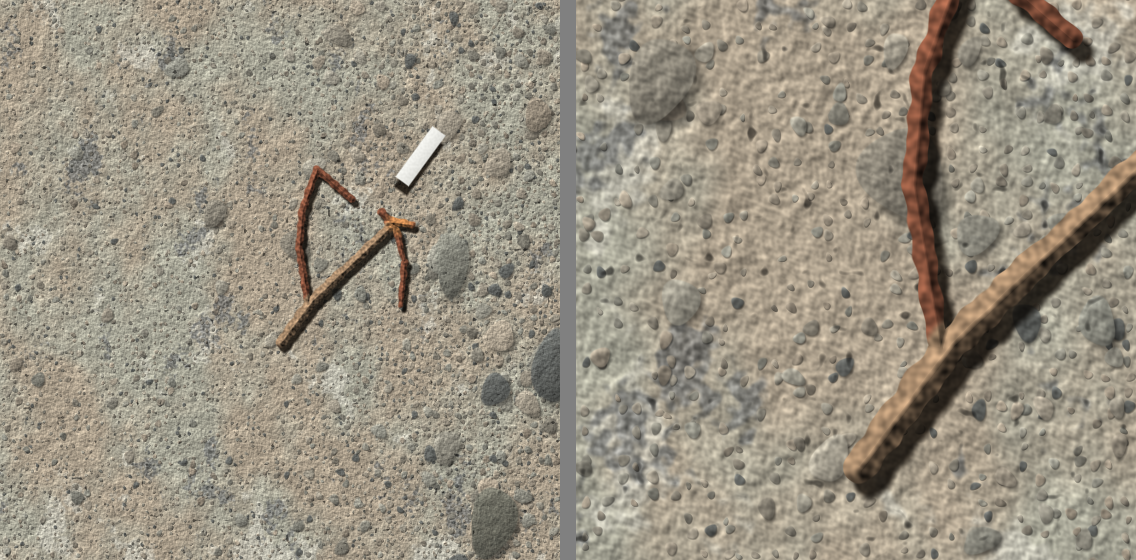
Left, the full canvas; right, a detail of the centre.
This texture is drawn by a WebGL 2 fragment shader. Its source:

```glsl
#version 300 es
precision highp float;
// Weathered concrete: gritty lit relief, grey stains and pale scuffs, with
// pebbles scattered in cell layers that grow denser to the right.
// A forked dry twig and a short white stick lie on top and cast shadows.
uniform vec2 u_resolution;
out vec4 fragColor;

const vec2 LIGHT = vec2(-0.6, 0.8);

vec2 hash2(vec2 p) {
  vec3 q = fract(p.xyx * vec3(0.1031, 0.1030, 0.0973));
  q += dot(q, q.yzx + 33.33);
  return fract((q.xx + q.yz) * q.zy);
}

float cornerSlope(vec2 cell, vec2 f, vec2 corner) {
  float angle = 6.2832 * hash2(cell + corner).x;
  return dot(vec2(cos(angle), sin(angle)), f - corner);
}

float gradientNoise(vec2 p) {
  vec2 i = floor(p), f = fract(p);
  vec2 u = f * f * f * (f * (f * 6.0 - 15.0) + 10.0);
  float low = mix(cornerSlope(i, f, vec2(0)), cornerSlope(i, f, vec2(1, 0)), u.x);
  float high = mix(cornerSlope(i, f, vec2(0, 1)), cornerSlope(i, f, vec2(1)), u.x);
  return mix(low, high, u.y);
}

float fbm(vec2 p, float gain) {
  float sum = 0.0, amplitude = 1.0;
  for (int i = 0; i < 4; i++) {
    sum += amplitude * gradientNoise(p);
    p = mat2(1.6, 1.2, -1.2, 1.6) * p + 17.3;
    amplitude *= gain;
  }
  return sum;
}

mat2 rotation(float a) { return mat2(cos(a), sin(a), -sin(a), cos(a)); }

// Blends one domed, slightly lumpy stone and its contact shadow over color.
void stone(inout vec3 color, vec2 p, vec2 center, vec2 radii, float angle, vec3 tint, float px) {
  vec2 o = p - center;
  float size = min(radii.x, radii.y);
  if (length(o) > 1.8 * max(radii.x, radii.y)) return;
  mat2 turn = rotation(angle);
  vec2 q = turn * o / radii;
  float lump = 1.0 + 0.09 * sin(3.0 * atan(q.y, q.x) + 90.0 * center.x);
  float r = length(q) * lump;
  float shadowR = length(turn * (o + LIGHT * size * 0.3) / radii) * lump;
  color *= 1.0 - 0.42 * (1.0 - smoothstep(0.75, 1.2, shadowR));
  float shade = 1.0 + 0.2 * r * dot(o, LIGHT) / size;
  color = mix(color, tint * shade, 0.9 * (1.0 - smoothstep(-px, px, (r - 1.0) * size)));
}

void pebbleLayer(inout vec3 color, vec2 p, float cells, float left, float right, float px) {
  vec2 home = floor(p * cells);
  for (int k = 0; k < 9; k++) {
    vec2 cell = home + vec2(k % 3 - 1, k / 3 - 1);
    vec2 a = hash2(cell + cells), b = hash2(cell + cells * 3.0 + 7.0);
    vec2 c = hash2(cell + cells * 5.0 + 19.0);
    vec2 center = (cell + 0.2 + 0.6 * a) / cells;
    if (b.x > mix(left, right, smoothstep(0.48, 0.85, center.x + 0.1 * (c.y - 0.5)))) continue;
    vec3 tint = mix(vec3(0.64, 0.59, 0.52), vec3(0.55, 0.55, 0.51), c.x) * mix(0.8, 1.12, c.y);
    tint = mix(tint, vec3(0.37, 0.38, 0.37), step(0.92, b.y));
    vec2 radii = mix(0.2, 0.37, fract(b.y * 7.0)) * vec2(mix(0.6, 0.9, a.y), 1.0) / cells;
    stone(color, p, center, radii, (a.x - 0.5) * 2.4, tint, px);
  }
}

float taper(vec2 p, vec2 a, vec2 b, float ra, float rb) {
  vec2 d = b - a;
  float t = clamp(dot(p - a, d) / dot(d, d), 0.0, 1.0);
  return length(p - a - d * t) - mix(ra, rb, t);
}

float stem(vec2 p) {
  return min(taper(p, vec2(0.502, 0.389), vec2(0.557, 0.463), 0.010, 0.010),
             taper(p, vec2(0.557, 0.463), vec2(0.695, 0.593), 0.010, 0.008));
}

float shoots(vec2 p) {
  vec2 path[9] = vec2[9](vec2(0.550, 0.460), vec2(0.534, 0.557), vec2(0.540, 0.625),
    vec2(0.566, 0.698), vec2(0.628, 0.644), vec2(0.681, 0.622), vec2(0.708, 0.590),
    vec2(0.722, 0.531), vec2(0.716, 0.455));
  float d = taper(p, vec2(0.695, 0.604), vec2(0.736, 0.599), 0.009, 0.006);
  for (int i = 0; i < 8; i++)
    if (i != 4) d = min(d, taper(p, path[i], path[i + 1], 0.0065, i > 5 ? 0.004 : 0.0065));
  return d;
}

float twig(vec2 p) { return min(stem(p), shoots(p)) + 0.003 * gradientNoise(p * 75.0); }

float stick(vec2 p) {
  vec2 q = abs(rotation(-0.94) * (p - vec2(0.751, 0.721))) - vec2(0.056, 0.0145);
  return length(max(q, 0.0)) + min(max(q.x, q.y), 0.0);
}

void main() {
  vec2 p = gl_FragCoord.xy / u_resolution;
  float px = 1.0 / min(u_resolution.x, u_resolution.y);
  float grain = gradientNoise(p * 210.0), speckle = gradientNoise(p * 120.0 + 40.0);

  // Ground tone with pale scuffs and ragged grey stains
  float tone = fbm(p * vec2(5.0, 4.0) + 3.0, 0.6);
  vec3 color = mix(vec3(0.665, 0.615, 0.54), vec3(0.65, 0.645, 0.585), smoothstep(-0.4, 0.4, tone));
  color *= 1.0 + 0.1 * fbm(p * 18.0, 0.7);
  float scuff = fbm(p * vec2(7.0, 5.0) + 31.0, 0.75) + 0.5 * (1.0 - smoothstep(0.0, 0.07, p.y));
  color = mix(color, vec3(0.78, 0.77, 0.72), 0.65 * smoothstep(0.45, 0.75, scuff + 0.3 * speckle));
  vec2 patchOffset = (p - vec2(0.43, 0.44)) / vec2(0.045, 0.06);
  float stain = fbm(p * vec2(7.0, 5.0) + 12.0, 0.7) + 0.8 * exp(-dot(patchOffset, patchOffset));
  stain = smoothstep(0.45, 0.68, stain + 0.4 * speckle);
  color = mix(color, vec3(0.43, 0.435, 0.43) + 0.2 * grain, 0.72 * stain);

  // Pebbles, fine to coarse, then the largest stones
  for (int i = 0; i < 4; i++) {
    float level = float(i);
    pebbleLayer(color, p, 96.0 / exp2(level), 0.42 * pow(0.35, level), 0.72 - 0.13 * level, px);
  }
  stone(color, p, vec2(0.807, 0.530), vec2(0.029, 0.058), 0.0, vec3(0.50, 0.50, 0.46), px);
  stone(color, p, vec2(0.985, 0.345), vec2(0.033, 0.065), 0.1, vec3(0.36, 0.37, 0.36), px);
  stone(color, p, vec2(0.880, 0.068), vec2(0.040, 0.063), 0.2, vec3(0.40, 0.40, 0.36), px);

  // Lit grit and small dark pits
  float relief = fbm(p * 48.0, 0.72) - fbm((p + LIGHT * 0.003) * 48.0, 0.72);
  color *= 1.0 + 0.38 * relief + 0.16 * grain;
  color *= 1.0 - 0.5 * smoothstep(0.42, 0.65, speckle + 0.35 * gradientNoise(p * 30.0));

  // Cast shadows, twig and stick
  float shade = min(twig(p + LIGHT * 0.011), stick(p + vec2(0.003, 0.017)));
  color *= mix(vec3(0.24, 0.22, 0.20), vec3(1.0), smoothstep(-0.003, 0.003, shade));
  float d = twig(p);
  float facing = clamp((twig(p + LIGHT * 0.003) - d) / 0.003, -1.0, 1.0);
  vec3 bark = mix(vec3(0.50, 0.41, 0.32), vec3(0.44, 0.27, 0.20), smoothstep(0.0, 0.006, stem(p)));
  bark = mix(bark, vec3(0.66, 0.45, 0.27), 1.0 - smoothstep(0.01, 0.035, length(p - vec2(0.715, 0.603))));
  bark *= 0.95 + 0.45 * facing + 0.5 * grain + 0.35 * speckle;
  color = mix(color, bark, 1.0 - smoothstep(-px, px, d));
  vec3 white = vec3(0.92, 0.92, 0.90) + 0.05 * dot(p - vec2(0.751, 0.721), vec2(-0.8, 0.6)) / 0.0145;
  color = mix(color, white + 0.04 * grain, 1.0 - smoothstep(-px, px, stick(p)));
  fragColor = vec4(clamp(color, 0.0, 1.0), 1.0);
}
```
